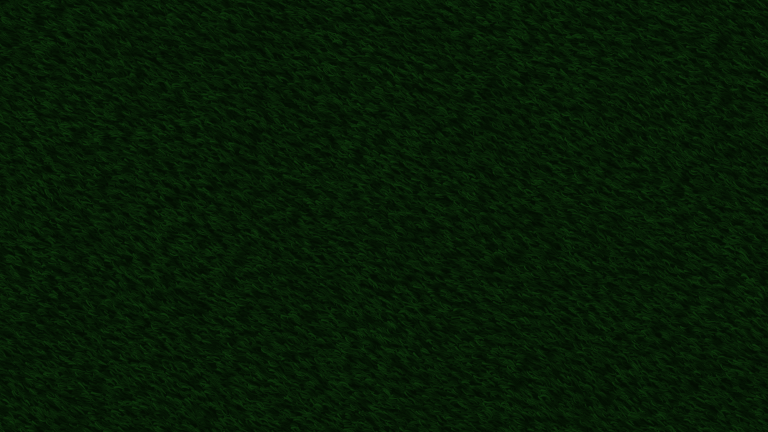
A Shadertoy shader for this texture:

```glsl
const float LEAN = -0.47;        // main direction of the blades, in radians
const float CELLS = 70.0;        // blade cells per canvas height
const int LAYERS = 4;
const vec3 SHADOW_GREEN = vec3(0.008, 0.045, 0.006);
const vec3 LIT_GREEN = vec3(0.052, 0.190, 0.042);

vec2 hash22(vec2 p) {
    vec3 q = fract(p.xyx * vec3(0.1031, 0.1030, 0.0973));
    q += dot(q, q.yzx + 33.33);
    return fract((q.xx + q.yz) * q.zy);
}

vec2 rotate(vec2 p, float angle) {
    float c = cos(angle), s = sin(angle);
    return vec2(c * p.x + s * p.y, c * p.y - s * p.x);
}

float cornerSlope(vec2 cell, vec2 offset) {
    float angle = 6.2832 * hash22(cell + 211.0).x;
    return dot(vec2(cos(angle), sin(angle)), offset);
}

float gradientNoise(vec2 p) {
    vec2 i = floor(p), f = fract(p);
    vec2 u = f * f * f * (f * (f * 6.0 - 15.0) + 10.0);
    vec2 e = vec2(1.0, 0.0);
    float low = mix(cornerSlope(i, f), cornerSlope(i + e, f - e), u.x);
    float high = mix(cornerSlope(i + e.yx, f - e.yx), cornerSlope(i + 1.0, f - 1.0), u.x);
    return mix(low, high, u.y);
}

// Signed distance to a bent, tapered blade lying along x
float bladeDistance(vec2 p, float halfLength, float radius, float bend) {
    p.y += bend * p.x * p.x;
    float along = clamp(p.x, -halfLength, halfLength);
    float taper = mix(1.0, 0.45, 0.5 + 0.5 * along / halfLength);
    return length(p - vec2(along, 0.0)) - radius * taper;
}

// Paints one layer of scattered blades over the given tone
float paintBlades(float tone, vec2 p, float lean, float seed, float light, float blur) {
    vec2 home = floor(p);
    for (int y = -1; y <= 1; y++) {
        for (int x = -1; x <= 1; x++) {
            vec2 cell = home + vec2(x, y);
            vec2 place = hash22(cell + seed);
            vec2 form = hash22(cell + seed + 57.0);
            vec2 look = hash22(cell + seed + 113.0);
            vec2 local = rotate(p - cell - place, lean + (form.x - 0.5) * 0.9);
            float radius = mix(0.15, 0.23, look.x);
            float d = bladeDistance(local, mix(0.42, 0.75, form.y), radius, look.x - 0.5);
            float ridge = mix(0.68, 1.0, smoothstep(0.0, -radius, d));
            float bladeTone = light * mix(0.55, 1.12, look.y) * ridge;
            tone = mix(tone, bladeTone, 1.0 - smoothstep(-blur, blur, d));
        }
    }
    return tone;
}

// Dark elongated hollows between the tufts
float hollowShade(vec2 p, float lean) {
    float n = gradientNoise(rotate(p, lean) * vec2(30.0, 75.0));
    return mix(0.42, 1.08, smoothstep(-0.38, 0.16, n));
}

void mainImage(out vec4 fragColor, in vec2 fragCoord) {
    vec2 p = fragCoord / iResolution.y;
    float blur = 0.6 * CELLS / iResolution.y;
    float lean = LEAN + 0.35 * gradientNoise(p * 5.0 + 9.0);

    // Blades from the soil up, brighter towards the top
    float tone = 0.12;
    for (int i = 0; i < LAYERS; i++) {
        float level = float(i);
        float light = mix(0.6, 1.0, level / float(LAYERS - 1));
        vec2 grid = p * CELLS + level * vec2(0.37, 0.61) + 40.0;
        tone = paintBlades(tone, grid, lean, 17.0 * level, light, blur);
    }

    // Hollows and broad uneven light
    tone *= hollowShade(p, LEAN);
    tone *= 1.0 + 0.15 * gradientNoise(p * 4.0);

    fragColor = vec4(mix(SHADOW_GREEN, LIT_GREEN, clamp(tone, 0.0, 1.1)), 1.0);
}
```
